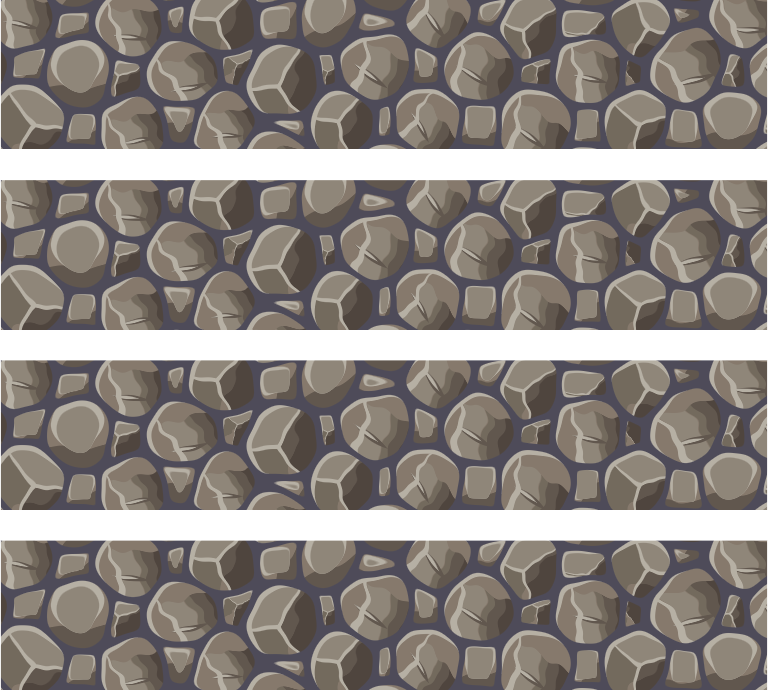
A WebGL 2 fragment shader for this texture:

```glsl
#version 300 es
precision highp float;
// Four identical bands of faceted cobblestones in dark mortar, split by white gaps.

#define PERIOD 0.2612   // band spacing, in canvas heights
#define BAND 0.2165     // band height, in canvas heights
#define CELL 0.34       // stone lattice step, in band heights
#define JITTER 0.42     // scatter of stone centres, in cells
#define GAP 0.017       // half width of the mortar
#define ROUNDING 0.13   // corner softness relative to stone size
#define RIDGE 0.055     // half width of the pale ridges
#define SEED 7.0

uniform vec2 u_resolution;
out vec4 fragColor;

const vec3 MORTAR = vec3(0.305, 0.295, 0.350);
const vec3 PALE = vec3(0.715, 0.690, 0.645);
const vec3 FACE = vec3(0.560, 0.525, 0.475);
const vec3 BODY = vec3(0.525, 0.475, 0.425);
const vec3 SHADE = vec3(0.450, 0.415, 0.365);
const vec3 DARK = vec3(0.380, 0.340, 0.305);
const vec3 DEEP = vec3(0.310, 0.270, 0.245);
const vec2 LIGHT_DIR = vec2(-0.6, 0.8);
const float TAU = 6.2831853;

vec3 hash3(vec2 p) {
    vec3 h = fract(vec3(p.xyx + SEED) * vec3(0.1031, 0.1030, 0.0973));
    h += dot(h, h.yxz + 33.33);
    return fract((h.xxy + h.yzz) * h.zyx);
}

float fill(float d, float aa) { return clamp(d / aa + 0.5, 0.0, 1.0); }

vec2 wobble(vec2 p, float phase) {
    return sin(p.yx * 5.0 + phase) + 0.5 * sin(p.yx * 11.0 + p * 4.0 + phase * 2.3);
}

// Stone of a lattice cell: centre in xy, power radius in z.
// Large and small stones alternate like a checkerboard.
vec3 stoneAt(vec2 id) {
    vec3 h = hash3(id);
    bool small = mod(id.x + id.y, 2.0) > 0.5;
    float radius = small ? mix(0.13, 0.21, h.z) : mix(0.24, 0.30, h.z);
    return vec3((id + 0.5 + JITTER * (h.xy - 0.5)) * CELL, radius);
}

// Smooth stone with an inner face and a pale crescent on the lit side.
vec3 roundStone(vec2 u, float e, float aa) {
    float lit = dot(u, LIGHT_DIR);
    float inner = e - 0.27 + 0.17 * lit;
    vec3 c = mix(DARK, BODY, fill(lit + 0.38 + 0.12 * sin(u.x * 4.0), aa));
    c = mix(c, PALE, fill(inner + 0.15 * smoothstep(-0.4, 0.4, lit), aa));
    return mix(c, FACE, fill(inner, aa));
}

// Three planes meeting in a Y of pale ridges.
vec3 facetedStone(vec2 u, float e, float aa, vec3 h) {
    vec2 v = u - 0.4 * (h.xy - 0.5) + 0.035 * wobble(u, h.z * TAU);
    float sector = fract(atan(v.y, v.x) / TAU - 0.09) * 3.0;
    float bend = (sector - round(sector)) * TAU / 3.0;
    float ridge = length(v) * abs(sin(bend));
    vec3 c = sector < 1.0 ? FACE : sector < 2.0 ? SHADE : DARK;
    float fold = dot(v, vec2(0.75, -0.65)) - 0.42;
    c = mix(c, sector < 2.0 ? BODY : DEEP, fill(fold + 0.12 * sin(v.y * 7.0), aa));
    float lit = dot(u, LIGHT_DIR);
    c = mix(c, PALE, fill(0.13 * smoothstep(0.1, 0.7, lit) - e, aa) * step(0.1, lit));
    return mix(c, PALE, fill(RIDGE * (1.1 - 0.5 * length(v)) - ridge, aa));
}

// Boulder split by ragged bands, from a pale streak to a deep shadow.
vec3 slabStone(vec2 u, float e, float aa, vec3 h) {
    float x = u.x + 0.25 * (h.x - 0.5) + 0.06 * wobble(u, h.y * TAU).x;
    float cap = u.y - 0.42 + 0.35 * x + 0.06 * sin(x * 9.0 + h.z * TAU);
    vec3 c = mix(BODY, FACE, fill(0.27 - abs(x + 0.05), aa));
    c = mix(c, SHADE, fill(x - 0.24, aa));
    c = mix(c, DARK, fill(x - 0.42, aa));
    c = mix(c, DEEP, fill(x - 0.72, aa));
    c = mix(c, BODY, fill(cap, aa));
    // Tapered fissure and the pale streak beside it
    vec2 v = u - vec2(-0.1, -0.35) - 0.2 * (h.yz - 0.5);
    float blade = 0.09 - 0.4 * v.x * v.x - abs(v.y + 0.45 * v.x);
    c = mix(c, DARK, fill(blade, aa));
    c = mix(c, PALE, fill(blade - 0.055 + 0.25 * v.y, aa));
    c = mix(c, PALE, fill(0.065 - 0.05 * u.y - abs(x + 0.38), aa));
    float lit = dot(u, LIGHT_DIR);
    return mix(c, PALE, fill(0.12 * smoothstep(0.2, 0.8, lit) - e, aa) * step(0.2, lit));
}

vec3 cobbles(vec2 q, float px) {
    q += 0.005 * wobble(q * 3.0, 1.7);
    vec2 home = floor(q / CELL), id = home;
    vec3 stone = vec3(0.0);
    float best = 1e3;
    // Owner of this point in a power diagram
    for (int k = 0; k < 25; k++) {
        vec2 cell = home + vec2(k % 5 - 2, k / 5 - 2);
        vec3 s = stoneAt(cell);
        float power = dot(q - s.xy, q - s.xy) - s.z * s.z;
        if (power < best) { best = power; stone = s; id = cell; }
    }
    float size = 3.2 * stone.z * stone.z, soft = ROUNDING * size, sum = 0.0;
    // Smooth minimum of the distances to all cell borders
    for (int k = 0; k < 25; k++) {
        vec2 cell = home + vec2(k % 5 - 2, k / 5 - 2);
        if (cell == id) continue;
        vec3 s = stoneAt(cell);
        float power = dot(q - s.xy, q - s.xy) - s.z * s.z;
        sum += exp(-0.5 * (power - best) / (distance(s.xy, stone.xy) * soft));
    }
    float edge = -soft * log(max(sum, 1e-20)) - GAP;
    vec3 h = hash3(id + 41.0);
    float tilt = 1.4 * (h.y - 0.5), aa = px / size, e = edge / size;
    vec2 u = mat2(cos(tilt), sin(tilt), -sin(tilt), cos(tilt)) * (q - stone.xy) / size;
    float kind = stone.z < 0.22 ? h.x * 0.6 : h.x;
    vec3 c = kind < 0.3 ? roundStone(u, e, aa)
           : kind < 0.62 ? facetedStone(u, e, aa, h.yzx) : slabStone(u, e, aa, h.zxy);
    return mix(MORTAR, c, fill(edge, px));
}

void main() {
    vec2 p = gl_FragCoord.xy / u_resolution.y;
    float px = 1.0 / (u_resolution.y * BAND);
    vec2 q = vec2(p.x, mod(p.y, PERIOD)) / BAND;
    float width = u_resolution.x / (u_resolution.y * BAND);
    float inside = min(1.0 - q.y, min(q.x, width - q.x) - 0.006);
    fragColor = vec4(mix(vec3(1.0), cobbles(q, px), fill(inside, px)), 1.0);
}
```
